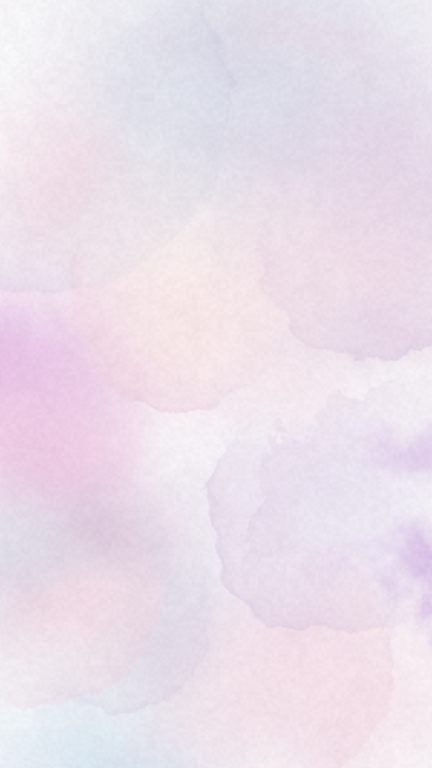
Give the GLSL for this background, as a WebGL 2 fragment shader.

```glsl
#version 300 es
precision highp float;
// Pastel watercolour: soft overlapping washes, dried bloom edges and paper grain.
uniform vec2 u_resolution;
out vec4 fragColor;

#define ASPECT 1.7778       // layout height in canvas widths
#define WARP 0.055          // large wobble of the washes
#define FRAY 0.012          // fine wobble of the dried edges
#define EDGE_SOFT 0.005     // half width of a dried edge
#define RIM_WIDTH 0.008     // pigment line inside the edge
#define FILL_FADE 0.16      // reach of the tint behind the edge
#define MOTTLE 0.010        // cloudy tint variation
#define GRAIN 0.022         // paper tooth contrast
#define GRAIN_SCALE 150.0   // paper cells per canvas width

const vec3 PAPER    = vec3(0.970, 0.962, 0.970);
const vec3 MIST     = vec3(0.845, 0.855, 0.905);
const vec3 HAZE     = vec3(0.890, 0.825, 0.900);
const vec3 SKY      = vec3(0.835, 0.890, 0.935);
const vec3 BLUSH    = vec3(0.945, 0.840, 0.885);
const vec3 PEACH    = vec3(0.972, 0.908, 0.905);
const vec3 ORCHID   = vec3(0.895, 0.745, 0.895);
const vec3 ROSE     = vec3(0.930, 0.765, 0.880);
const vec3 MAUVE    = vec3(0.850, 0.775, 0.850);
const vec3 LAVENDER = vec3(0.912, 0.892, 0.945);
const vec3 VIOLET   = vec3(0.835, 0.720, 0.895);

float hash(vec2 p) {
    vec3 q = fract(p.xyx * 0.1031);
    q += dot(q, q.yzx + 33.33);
    return fract((q.x + q.y) * q.z);
}

float valueNoise(vec2 p) {
    vec2 cell = floor(p), f = fract(p);
    f = f * f * (3.0 - 2.0 * f);
    float low = mix(hash(cell), hash(cell + vec2(1, 0)), f.x);
    float high = mix(hash(cell + vec2(0, 1)), hash(cell + vec2(1, 1)), f.x);
    return mix(low, high, f.y);
}

// Rotated, layered sines in about -1..1.
float ripples(vec2 p) {
    const mat2 TURN = mat2(0.8, 0.6, -0.6, 0.8);
    float sum = 0.0, amplitude = 0.5;
    for (int i = 0; i < 5; i++) {
        p = TURN * p * 1.85 + 1.7;
        sum += amplitude * sin(p.x + 1.4 * sin(p.y));
        amplitude *= 0.58;
    }
    return sum;
}

vec2 ripples2(vec2 p) { return vec2(ripples(p), ripples(p + 17.3)); }

// Soft, edgeless stain.
void wash(inout vec3 color, vec2 p, vec2 center, vec2 radius, vec3 tint, float amount) {
    vec2 q = (p - center) / radius;
    color = mix(color, tint, amount * exp(-dot(q, q)));
}

// Arc of pigment around a facing angle: thins inward, dries into a darker rim.
void bloom(inout vec3 color, vec2 p, vec2 center, float radius, float facing, vec3 tint, float amount) {
    vec2 ray = p - center;
    float dist = length(ray) - radius;
    float turn = dot(ray, vec2(cos(facing), sin(facing))) / radius;
    float inside = amount * smoothstep(-0.1, 0.7, turn) * smoothstep(EDGE_SOFT, -EDGE_SOFT, dist);
    float rim = exp(min(dist, 0.0) / RIM_WIDTH) * smoothstep(-0.5, 0.5, ripples(p * 2.3 + center * 9.0));
    color = mix(color, tint, inside * exp(min(dist, 0.0) / FILL_FADE));
    color *= 1.0 - inside * rim * vec3(0.065, 0.075, 0.035);
}

void main() {
    vec2 paper = gl_FragCoord.xy / u_resolution * vec2(1.0, ASPECT);
    vec2 p = paper + WARP * ripples2(paper * 3.0);
    vec2 frayed = paper + 0.4 * (p - paper) + FRAY * ripples2(paper * 22.0);
    vec2 ragged = p + 2.5 * (frayed - paper);
    vec3 color = PAPER;

    // Cool upper field with a blushing left side
    wash(color, p, vec2(0.62, 1.56), vec2(0.40, 0.40), MIST, 0.95);
    wash(color, p, vec2(0.95, 1.33), vec2(0.34, 0.28), HAZE, 0.85);
    wash(color, p, vec2(0.34, 1.46), vec2(0.17, 0.26), MIST, 0.45);
    wash(color, p, vec2(0.12, 1.33), vec2(0.16, 0.20), BLUSH, 0.70);
    wash(color, p, vec2(0.70, 1.67), vec2(0.17, 0.07), BLUSH, 0.30);
    wash(color, p, vec2(0.82, 1.15), vec2(0.25, 0.18), BLUSH, 0.50);
    wash(color, p, vec2(0.86, 1.02), vec2(0.14, 0.07), HAZE, 0.60);
    bloom(color, frayed, vec2(0.09, 1.54), 0.44, -0.8, MIST, 0.55);
    bloom(color, frayed, vec2(0.87, 1.22), 0.27, -1.9, HAZE, 0.65);
    // Warm heart and saturated left flank
    wash(color, p, vec2(0.03, 0.91), vec2(0.34, 0.20), ORCHID, 0.95);
    wash(color, p, vec2(0.08, 0.71), vec2(0.31, 0.15), ROSE, 0.85);
    wash(color, p, vec2(0.45, 1.07), vec2(0.25, 0.23), PEACH, 0.95);
    wash(color, p, vec2(0.66, 0.88), vec2(0.14, 0.12), BLUSH, 0.35);
    wash(color, p, vec2(0.45, 0.71), vec2(0.13, 0.13), PAPER, 0.85);
    bloom(color, frayed, vec2(0.42, 1.09), 0.26, -2.3, BLUSH, 0.60);
    // Grey and blue lower left
    wash(color, p, vec2(0.05, 0.46), vec2(0.26, 0.15), MIST, 0.85);
    wash(color, p, vec2(0.40, 0.34), vec2(0.17, 0.20), MIST, 0.80);
    wash(color, p, vec2(0.25, 0.55), vec2(0.19, 0.13), MAUVE, 0.85);
    wash(color, p, vec2(0.17, 0.37), vec2(0.17, 0.10), BLUSH, 0.80);
    wash(color, p, vec2(0.24, 0.02), vec2(0.27, 0.16), SKY, 0.90);
    bloom(color, frayed, vec2(0.12, 0.40), 0.25, -0.6, BLUSH, 0.45);
    bloom(color, frayed, vec2(0.28, 0.36), 0.22, -0.8, MIST, 0.45);
    // Pale pink and lavender lower right
    wash(color, p, vec2(0.70, 0.20), vec2(0.30, 0.24), BLUSH, 0.75);
    bloom(color, frayed, vec2(0.64, 0.24), 0.27, 0.0, BLUSH, 0.45);
    wash(color, p, vec2(0.76, 0.60), vec2(0.27, 0.22), LAVENDER, 0.90);
    bloom(color, frayed, vec2(0.78, 0.59), 0.29, -2.4, HAZE, 0.60);
    bloom(color, ragged, vec2(0.86, 0.63), 0.26, 2.5, HAZE, 0.35);
    wash(color, ragged, vec2(0.95, 0.71), vec2(0.14, 0.07), VIOLET, 0.55);
    wash(color, ragged, vec2(0.95, 0.43), vec2(0.13, 0.06), VIOLET, 0.85);
    // Clouding and paper tooth
    float tooth = valueNoise(paper * GRAIN_SCALE) + 0.6 * valueNoise(paper * GRAIN_SCALE * 0.4) - 0.8;
    color += MOTTLE * ripples(paper * 7.0) * vec3(0.6, 1.3, 0.7) + GRAIN * tooth;
    fragColor = vec4(clamp(color, 0.0, 1.0), 1.0);
}
```
